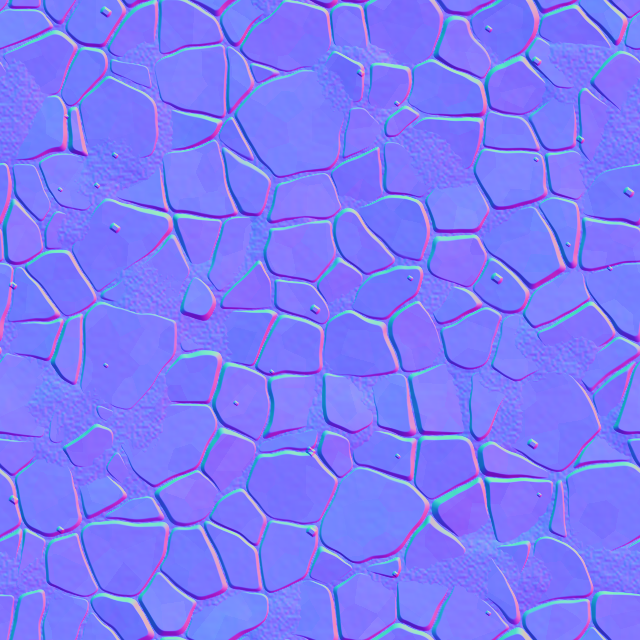
Write a three.js fragment shader that draws this texture map.

```glsl
// Tangent-space normal map of irregular flagstones set in rough gravel.
// Stones are cells of a weighted Voronoi diagram with tilted, bevelled tops;
// the normal comes from central differences of the height field.
varying vec2 vUv;

const float STONES = 12.0;      // stone sites across the canvas
const float BEVEL_SLOPE = 1.65;
const float STEP = 0.001;       // half width of the height difference

vec2 hash2(vec2 p) {
  vec3 q = fract(p.xyx * vec3(0.1031, 0.1030, 0.0973));
  q += dot(q, q.yzx + 33.33);
  return fract((q.xx + q.yz) * q.zy);
}

// Value noise that repeats after one canvas
float noise(vec2 uv, float scale, float seed) {
  vec2 p = uv * scale, i = floor(p), f = fract(p);
  f = f * f * (3.0 - 2.0 * f);
  float a = hash2(mod(i, scale) + seed).x;
  float b = hash2(mod(i + vec2(1.0, 0.0), scale) + seed).x;
  float c = hash2(mod(i + vec2(0.0, 1.0), scale) + seed).x;
  float d = hash2(mod(i + 1.0, scale) + seed).x;
  return mix(mix(a, b, f.x), mix(c, d, f.x), f.y);
}

vec2 noise2(vec2 uv, float scale, float seed) {
  return vec2(noise(uv, scale, seed), noise(uv, scale, seed + 37.0)) - 0.5;
}

float smoothMin(float a, float b, float k) {
  float h = max(k - abs(a - b), 0.0) / k;
  return min(a, b) - 0.25 * h * h * k;
}

// Site position in xy, weight in z; a few heavy sites make large stones
vec3 stoneSite(vec2 cell) {
  vec2 id = mod(cell, STONES);
  float weight = 0.95 * pow(hash2(id + 71.0).x, 7.0);
  return vec3(cell + 0.1 + 0.8 * hash2(id + 5.0), weight);
}

float stoneHeight(vec2 uv) {
  vec2 p = uv * STONES, base = floor(p);
  vec3 site = vec3(0.0);
  vec2 cell = base;
  float nearest = 1e5;
  for (int y = -2; y <= 2; y++)
  for (int x = -2; x <= 2; x++) {
    vec2 c = base + vec2(float(x), float(y));
    vec3 s = stoneSite(c);
    float d = dot(p - s.xy, p - s.xy) - s.z;
    if (d < nearest) { nearest = d; site = s; cell = c; }
  }
  // Distance to the borders, with rounded corners
  float edge = 1.0;
  for (int y = -2; y <= 2; y++)
  for (int x = -2; x <= 2; x++) {
    vec2 c = base + vec2(float(x), float(y));
    if (distance(c, cell) < 0.5) continue;
    vec3 s = stoneSite(c);
    float d = dot(p - s.xy, p - s.xy) - s.z - nearest;
    edge = smoothMin(edge, 0.5 * d / max(distance(s.xy, site.xy), 0.05), 0.09);
  }
  // Tilted top cut by a steep bevel
  vec2 id = mod(cell, STONES);
  vec2 tilt = (hash2(id + 19.0) - 0.5) * 0.27 / (1.0 + 2.0 * site.z);
  float top = 0.0036 + 0.0018 * hash2(id + 43.0).x
            + dot(tilt, p - site.xy) / STONES;
  float ramp = BEVEL_SLOPE * (edge / STONES - 0.0011) - 0.001;
  return smoothMin(top, ramp, 0.0016);
}

// Small loose stones, in a sparse jittered grid
float pebbleHeight(vec2 uv, float scale) {
  vec2 p = uv * scale, cell = floor(p), id = mod(cell, scale);
  vec2 pick = hash2(id + 113.0);
  vec2 d = (p - cell - 0.25 - 0.5 * hash2(id + 131.0)) / scale;
  float radius = mix(0.004, 0.010, pick.y * pick.y);
  float shape = max(length(d), 0.85 * (abs(d.x + 0.4 * d.y) + abs(d.y)));
  return step(pick.x, 0.17) * 0.55 * radius
       * (1.0 - smoothstep(0.45 * radius, radius, shape));
}

float height(vec2 uv) {
  vec2 warped = uv + 0.016 * noise2(uv, 14.0, 3.0)
              + 0.005 * noise2(uv, 38.0, 9.0);
  float stone = stoneHeight(warped) + 0.0003 * noise(uv, 110.0, 17.0);
  float grain = 0.0009 * noise(uv, 230.0, 29.0) + 0.0005 * noise(uv, 120.0, 31.0);
  float gravel = -0.0015 + 0.0050 * smoothstep(0.48, 0.85, noise(uv, 9.0, 53.0)) + grain;
  return max(stone, gravel) + pebbleHeight(uv, 15.0);
}

// Constant slope of the nearest chip, for faintly faceted faces
vec2 facetSlope(vec2 uv, float scale) {
  vec2 p = uv * scale, base = floor(p), slope = vec2(0.0);
  float nearest = 1e5;
  for (int y = -1; y <= 1; y++)
  for (int x = -1; x <= 1; x++) {
    vec2 c = base + vec2(float(x), float(y)), id = mod(c, scale);
    float d = distance(p, c + hash2(id + 83.0));
    if (d < nearest) { nearest = d; slope = hash2(id + 97.0) - 0.5; }
  }
  return slope;
}

void main() {
  vec2 dx = vec2(STEP, 0.0), dy = vec2(0.0, STEP);
  vec2 slope = vec2(height(vUv + dx) - height(vUv - dx),
                    height(vUv + dy) - height(vUv - dy)) / (2.0 * STEP);
  slope += 0.09 * facetSlope(vUv, 23.0) + vec2(0.02, 0.04);
  vec3 normal = normalize(vec3(-slope, 1.0));
  gl_FragColor = vec4(normal * 0.5 + 0.5, 1.0);
}
```
